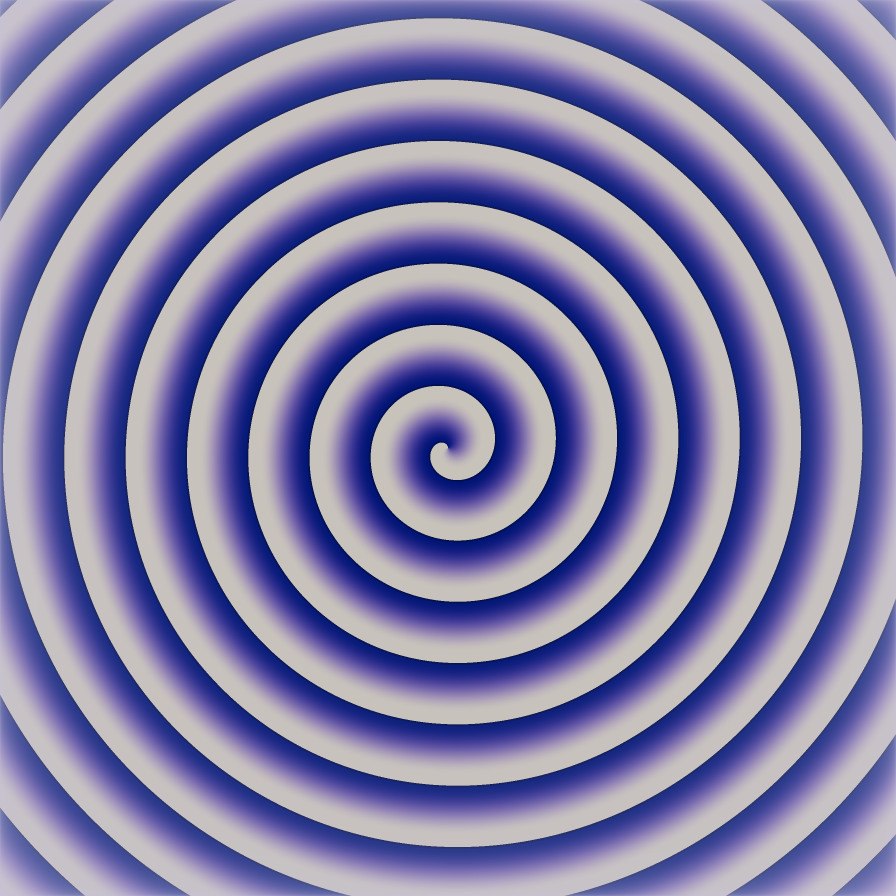
Write a Shadertoy shader that draws this background.

```glsl
// A one-armed Archimedean spiral, shaded from navy through violet to cream.
// Radius and angle give a sawtooth phase, which a colour curve turns into paint;
// a pale lilac haze then gathers toward the borders of the canvas.

const float TAU = 6.2831853;
const float PITCH = 0.0685;     // gap between turns, in canvas heights
const int SAMPLES = 3;          // antialiasing samples per axis

const vec3 NAVY = vec3(0.0, 0.08, 0.46);
const vec3 VIOLET = vec3(0.39, 0.25, 0.685);
const vec3 CREAM = vec3(0.78, 0.76, 0.73);
const vec3 HAZE = vec3(0.78, 0.76, 0.86);

// Phase within one turn: 0 just outside the sharp edge, 1 just inside the next.
float spiralPhase(vec2 p, float pitch) {
    float turn = atan(p.y, p.x) / TAU;
    return fract(length(p) / pitch - turn + 0.25);
}

// Quadratic blend that bends from a to c by way of b.
vec3 curveBlend(vec3 a, vec3 b, vec3 c, float s) {
    return mix(mix(a, b, s), mix(b, c, s), s);
}

vec3 spiralColor(float phase) {
    float blend = smoothstep(0.03, 0.8, phase);
    float rim = mix(0.6, 1.0, smoothstep(0.0, 0.05, phase));
    return curveBlend(NAVY, VIOLET, CREAM, blend) * rim;
}

// Haze amount: zero at the middle, rising steeply at every border.
float borderHaze(vec2 uv) {
    vec2 falloff = 4.0 * uv * (1.0 - uv);
    return 1.0 - pow(max(falloff.x * falloff.y, 0.0), 0.15);
}

void mainImage(out vec4 fragColor, in vec2 fragCoord) {
    // Average a small grid of samples to smooth the spiral edge
    vec3 color = vec3(0.0);
    for (int j = 0; j < SAMPLES; j++) {
        for (int i = 0; i < SAMPLES; i++) {
            vec2 offset = (vec2(i, j) + 0.5) / float(SAMPLES) - 0.5;
            vec2 p = (fragCoord + offset - 0.5 * iResolution.xy) / iResolution.y;
            color += spiralColor(spiralPhase(p, PITCH));
        }
    }
    color /= float(SAMPLES * SAMPLES);

    // Lift the borders with haze
    vec2 uv = fragCoord / iResolution.xy;
    color = mix(color, HAZE, borderHaze(uv));

    fragColor = vec4(color, 1.0);
}
```
